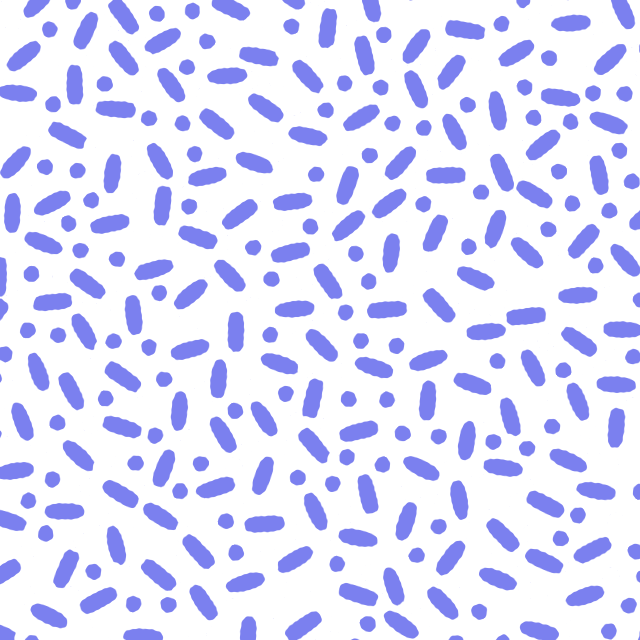
A Shadertoy shader for this pattern:

```glsl
// Scattered sprinkles: randomly turned pills with small dots in the gaps between them.

const vec3  PAPER = vec3(1.0);
const vec3  INK = vec3(0.482, 0.502, 0.937);
const float SPACING = 0.0877;                 // mean distance between pills
const float LATTICE_TURN = 0.4;               // tilt of the hidden triangular lattice
const float JITTER = 0.21;                    // pill offset, in units of SPACING
const vec2  PILL_HALF = vec2(0.0308, 0.0125); // half length, half width
const float DOT_RADIUS = 0.0122;
const float DOT_GAP = 0.0095;                 // clear space a dot needs
const float WOBBLE = 0.0003;                  // unevenness of the outlines
const float PI = 3.14159265;

float hash(vec2 id, float salt) {
    vec3 p = fract(vec3(id, salt) * vec3(0.1031, 0.1030, 0.0973));
    p += dot(p, p.yzx + 33.33);
    return fract((p.x + p.y) * p.z);
}

mat2 rotation(float angle) {
    float c = cos(angle), s = sin(angle);
    return mat2(c, s, -s, c);
}

// Axes of the triangular lattice, as matrix columns
mat2 latticeBasis() {
    return SPACING * rotation(LATTICE_TURN) * mat2(1.0, 0.0, 0.5, 0.8660254);
}

vec2 pillCentre(vec2 id) {
    float angle = 2.0 * PI * hash(id, 11.0);
    float reach = JITTER * SPACING * sqrt(hash(id, 23.0));
    return latticeBasis() * id + reach * vec2(cos(angle), sin(angle));
}

// Superellipse with a slight taper and one clipped end
float pillDistance(vec2 p, vec2 id) {
    vec2 q = rotation(PI * hash(id, 37.0)) * (p - pillCentre(id));
    float roundness = hash(id, 41.0);
    float power = 2.4 + 1.6 * roundness * roundness;
    float along = clamp(q.x / PILL_HALF.x, -1.0, 1.0);
    vec2 size = PILL_HALF * vec2(1.0, 1.0 + 0.16 * along * (hash(id, 53.0) - 0.5));

    vec2 n = max(abs(q) / size, 0.001);
    vec2 t = pow(n, vec2(power - 1.0));
    float sum = dot(t, n);
    float k = pow(sum, 1.0 / power);
    float body = (k - 1.0) * sum / (k * length(t / size));

    float tilt = 1.6 * (hash(id, 67.0) - 0.5);
    vec2 chipNormal = vec2(cos(tilt), sin(tilt));
    float chipReach = length(size * chipNormal) * mix(0.93, 1.12, hash(id, 79.0));
    return max(body, dot(q, chipNormal) - chipReach);
}

// Dot amid three neighbouring pills, left out where it would crowd them
float dotDistance(vec2 p, vec2 a, vec2 b, vec2 c) {
    vec2 centre = (pillCentre(a) + pillCentre(b) + pillCentre(c)) / 3.0;
    vec2 q = p - centre;
    float d = length(q) - DOT_RADIUS;
    if (d > 0.1 * DOT_RADIUS) return d;
    float room = min(pillDistance(centre, a), min(pillDistance(centre, b), pillDistance(centre, c)));
    if (room < DOT_RADIUS + DOT_GAP) return 1.0;
    float theta = atan(q.y, q.x) + 2.0 * PI * hash(a + b, 83.0);
    return d + 0.03 * DOT_RADIUS * (sin(2.0 * theta) + sin(3.0 * theta));
}

void mainImage(out vec4 fragColor, in vec2 fragCoord) {
    float pixel = 1.0 / iResolution.y;
    vec2 p = fragCoord * pixel;
    vec2 cell = floor(inverse(latticeBasis()) * p);
    const vec2 X = vec2(1.0, 0.0), Y = vec2(0.0, 1.0);
    float d = 1.0;

    // Pills on the four corners of the lattice cell
    for (int j = 0; j < 2; j++)
        for (int i = 0; i < 2; i++)
            d = min(d, pillDistance(p, cell + vec2(i, j)));

    // Dots in the two triangles of each nearby cell
    for (int j = -1; j <= 1; j++)
        for (int i = -1; i <= 1; i++) {
            vec2 id = cell + vec2(i, j);
            d = min(d, dotDistance(p, id, id + X, id + Y));
            d = min(d, dotDistance(p, id + X + Y, id + X, id + Y));
        }

    // Layered sines roughen the outlines a little
    d += WOBBLE * (sin(610.0 * p.x + 230.0 * p.y) + sin(540.0 * p.y - 310.0 * p.x));

    float ink = 1.0 - smoothstep(-0.75 * pixel, 0.75 * pixel, d);
    fragColor = vec4(mix(PAPER, INK, ink), 1.0);
}
```
